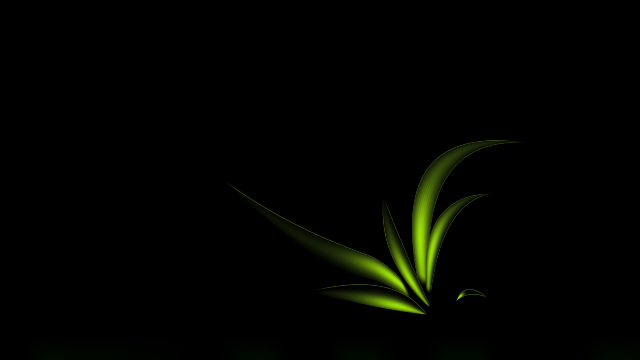
Give the GLSL for this background, as a WebGL 1 fragment shader.

```glsl
precision highp float;

uniform vec2 u_resolution;

float cross2(vec2 a, vec2 b) {
    return a.x * b.y - a.y * b.x;
}

float hash(float n) {
    n = fract(n * 0.1031);
    n *= n + 33.33;
    return fract(n * (n + n));
}

float noise(float x) {
    float cell = floor(x);
    return mix(hash(cell), hash(cell + 1.0), smoothstep(0.0, 1.0, x - cell));
}

// A blade is a family of quadratic curves whose control point slides along spread.
// glow: peak across, width across, peak along, length along
// finish: body level, far rim strength, fibre count
// Returns brightness and coverage.
vec2 blade(vec2 p, vec2 root, vec2 tip, vec2 ctrl, vec2 spread, float flare,
           vec4 glow, vec3 finish) {
    vec2 bend = root - 2.0 * ctrl + tip;
    vec2 start = 2.0 * (ctrl - root);
    float a = cross2(bend, spread);
    float b = cross2(start, spread);
    float c = cross2(root - p, spread);
    float disc = b * b - 4.0 * a * c;
    if (disc < 0.0) return vec2(0.0);

    float q = -0.5 * (b + (b < 0.0 ? -1.0 : 1.0) * sqrt(disc));
    float pixel = 100.0 / u_resolution.y;
    vec2 best = vec2(0.0);
    for (int i = 0; i < 2; i++) {
        float along = i == 0 ? q / a : c / q;
        if (along > 0.0 && along < 1.0) {
            float rest = 1.0 - along;
            float reach = max(2.0 * along * rest + flare * rest * rest, 0.0005);
            vec2 offset = p - root - along * (start + along * bend);
            float across = dot(offset, spread) / (reach * dot(spread, spread));
            float s = clamp(across, 0.0, 1.0);

            // Distances to the two edges
            vec2 tangent = start + 2.0 * along * bend
                + s * spread * (2.0 - 4.0 * along - 2.0 * flare * rest);
            float width = reach * abs(cross2(normalize(tangent), spread));
            vec2 edge = vec2(across, 1.0 - across) * width;
            float cover = smoothstep(-0.6 * pixel, 0.6 * pixel, min(edge.x, edge.y));
            cover *= smoothstep(0.0, 0.04, along) * (1.0 - smoothstep(0.86, 1.0, along));

            // Silky body, fine fibres and bright rims
            vec2 g = (vec2(s, along) - glow.xz) / glow.yw;
            float body = exp(-g.x * g.x)
                * (finish.x * (1.0 - along * along) + (1.0 - finish.x) * exp(-g.y * g.y));
            float visible = 1.0 - smoothstep(0.25, 0.6, finish.z * pixel / max(width, 0.001));
            body *= 1.0 - 0.5 * visible * (0.5 + 0.5 * cos(6.2832 * s * finish.z));
            vec2 rim = 1.0 - smoothstep(vec2(0.0), vec2(0.2 + 0.5 * pixel), abs(edge));
            float light = max(body, max(rim.x * 0.42, rim.y * finish.y));
            if (cover > best.y) best = vec2(light, cover);
        }
    }
    return best;
}

float layer(float below, vec2 leaf) {
    return mix(below, leaf.x, leaf.y);
}

void main() {
    // The canvas is 100 units tall
    vec2 p = gl_FragCoord.xy * 100.0 / u_resolution.y;
    float light = 0.0;

    // Upright blades
    light = layer(light, blade(p, vec2(116.3, 21.0), vec2(147.5, 60.2), vec2(106.5, 66.9),
        vec2(9.3, -3.9), 0.35, vec4(0.48, 0.42, 0.16, 0.2), vec3(0.42, 0.35, 11.0)));
    light = layer(light, blade(p, vec2(118.6, 18.5), vec2(137.0, 46.3), vec2(115.5, 46.1),
        vec2(7.2, -2.1), 0.15, vec4(0.4, 0.36, 0.25, 0.24), vec3(0.42, 0.35, 9.0)));

    // Long sweeping blade, drooping near its root
    float droop = max(p.x - 101.9, 0.0);
    vec2 swept = p + vec2(0.0, 0.041 * droop * droop);
    light = layer(light, blade(swept, vec2(112.5, 25.9), vec2(61.3, 50.7), vec2(82.1, 34.8),
        vec2(13.9, -18.5), 0.15, vec4(0.5, 0.38, 0.07, 0.2), vec3(0.16, 0.0, 13.0)));

    // Low blade and front blade
    light = layer(light, blade(p, vec2(118.7, 12.5), vec2(86.5, 19.2), vec2(110.0, 25.0),
        vec2(-9.0, -10.2), 0.0, vec4(0.72, 0.3, 0.26, 0.26), vec3(0.3, 0.1, 12.0)));
    light = layer(light, blade(p, vec2(119.4, 14.4), vec2(106.5, 45.6), vec2(104.6, 28.0),
        vec2(7.4, 3.0), 0.05, vec4(0.38, 0.35, 0.27, 0.25), vec3(0.35, 0.35, 10.0)));

    // Small detached sprout
    light = layer(light, blade(p, vec2(126.7, 16.3), vec2(135.6, 17.2), vec2(129.0, 22.7),
        vec2(1.3, -3.2), 0.0, vec4(0.5, 0.5, 0.15, 0.15), vec3(0.0, 0.4, 3.0)));

    vec3 lime = vec3(0.63, 0.9, 0.04);
    vec3 color = vec3(lime.rg * light, lime.b * min(light * 5.0, 1.0));

    // Faint patches of glow along the floor
    float floorGlow = (1.0 - smoothstep(0.0, 7.0, p.y)) * smoothstep(0.3, 0.9, noise(p.x * 0.07));
    color.g += 0.04 * floorGlow;
    gl_FragColor = vec4(color, 1.0);
}
```
